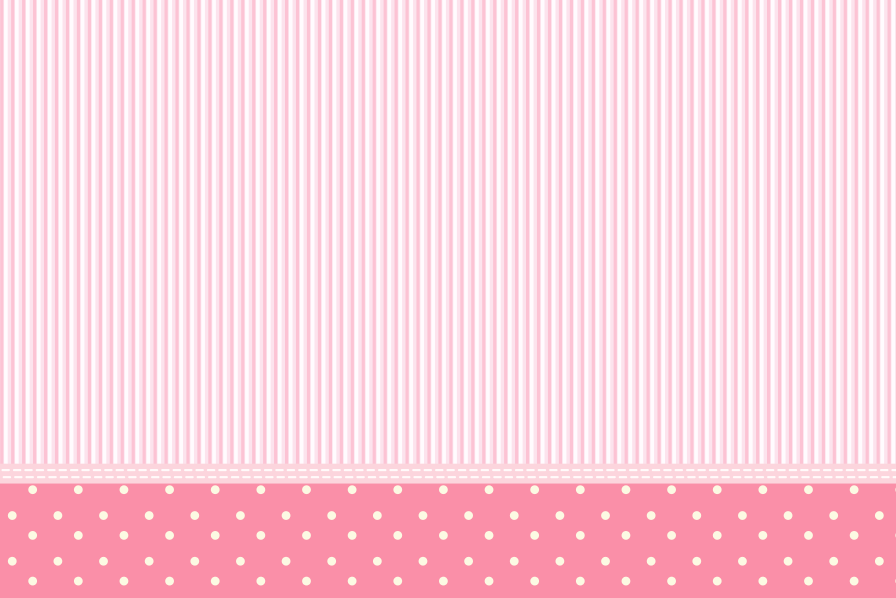
Reproduce this pattern procedurally as a Shadertoy shader.

```glsl
// Pink candy stripes above a stitched ribbon and a polka dot border.
// Stripes, stitches and dots are repeats made with fract, each cut out
// by a distance and smoothed over about one pixel.

// Coverage of a shape from its signed distance, over a pixel of size px.
float cover(float dist, float px) {
    return clamp(0.5 - dist / px, 0.0, 1.0);
}

// Signed distance along a repeat of period 1 to a band of given centre and width.
float band(float t, float centre, float width) {
    return abs(fract(t - centre + 0.5) - 0.5) - 0.5 * width;
}

// Distance to the nearest dot of a square lattice through the point origin.
float dotGrid(vec2 p, vec2 origin) {
    const float spacing = 0.0764;
    vec2 cell = (fract((p - origin) / spacing + 0.5) - 0.5) * spacing;
    return length(cell) - 0.0073;
}

// One row of rounded dashes at height y.
float stitches(vec2 p, float y, float shift) {
    const float spacing = 0.0191;
    float x = (fract((p.x - shift) / spacing) - 0.5) * spacing;
    vec2 q = vec2(max(abs(x) - 0.0052, 0.0), p.y - y);
    return length(q) - 0.0018;
}

vec3 stripes(float x, float px) {
    const float count = 81.79;
    float t = x * count - 0.16;
    float aa = px * count;
    vec3 col = vec3(0.99, 0.89, 0.93);
    col = mix(col, vec3(1.0, 0.985, 0.995), cover(band(t, 0.38, 0.33), aa));
    return mix(col, vec3(0.99, 0.765, 0.83), cover(band(t, 0.0, 0.29), aa));
}

void mainImage(out vec4 fragColor, in vec2 fragCoord) {
    vec2 uv = fragCoord / iResolution.xy;
    vec2 p = uv * vec2(1.5, 1.0);
    float px = 1.0 / iResolution.y;

    vec3 col = stripes(uv.x, 1.0 / iResolution.x);

    // Ribbon with two rows of stitches
    vec3 ribbon = vec3(0.99, 0.835, 0.865);
    float thread = min(stitches(p, 0.2139, 0.0), stitches(p, 0.2021, 0.002));
    ribbon = mix(ribbon, vec3(1.0, 0.98, 0.98), cover(thread, px));
    col = mix(col, ribbon, cover(p.y - 0.2246, px));

    // Border with two interleaved dot lattices
    vec3 border = vec3(0.98, 0.56, 0.66);
    float dots = min(dotGrid(p, vec2(0.0547, 0.0283)), dotGrid(p, vec2(0.0205, 0.0615)));
    border = mix(border, vec3(0.99, 0.98, 0.89), cover(dots, px));
    col = mix(col, border, cover(p.y - 0.1914, px));

    fragColor = vec4(col, 1.0);
}
```
